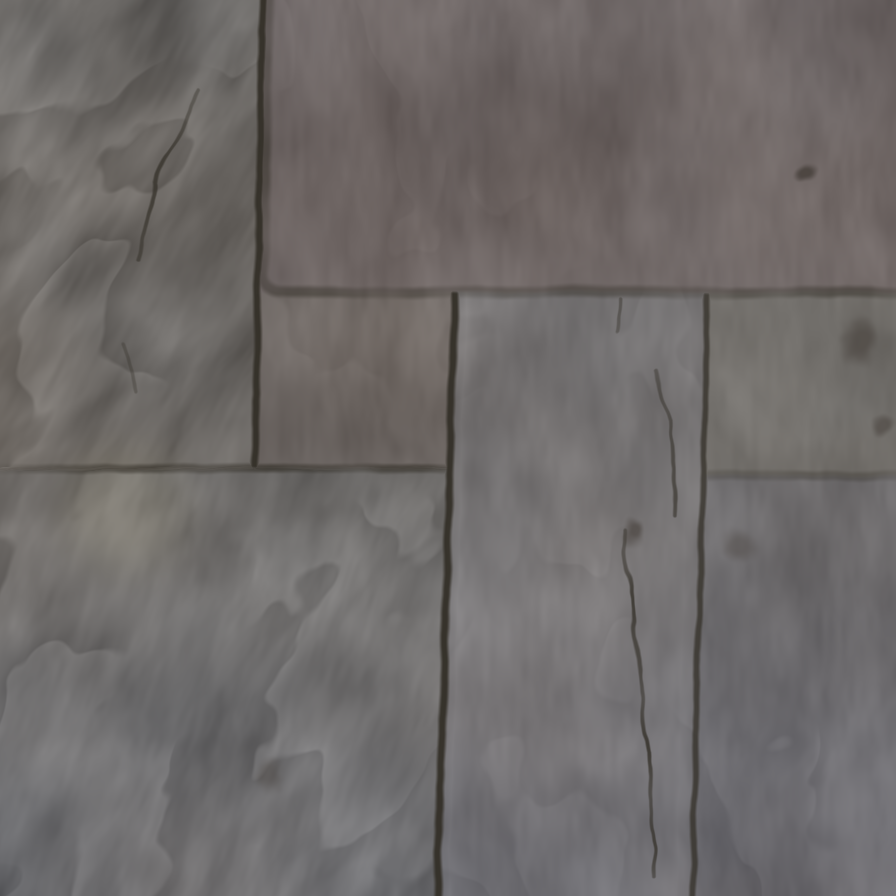
A Shadertoy shader for this texture:

```glsl
// Weathered grey-mauve stone slabs with dark narrow joints, thin cracks and brushed mottling
#define JOINT_COLOR vec3(0.20, 0.185, 0.155)
#define STAIN_COLOR vec3(0.27, 0.245, 0.225)
#define JOINT_WIDTH 0.0046
#define CRACK_WIDTH 0.0024
#define EDGE_BLUR 0.003
#define CLOUD_CONTRAST 0.15
#define STREAK_CONTRAST 0.15
#define FLAKE_CONTRAST 0.075
#define GRAIN_CONTRAST 0.022
#define LEAN 0.5

float hash(vec2 p) {
    vec3 q = fract(vec3(p.xyx) * 0.1031);
    q += dot(q, q.yzx + 33.33);
    return fract((q.x + q.y) * q.z);
}

float noise(vec2 p) {
    vec2 i = floor(p), f = fract(p);
    f = f * f * (3.0 - 2.0 * f);
    return mix(mix(hash(i), hash(i + vec2(1, 0)), f.x),
               mix(hash(i + vec2(0, 1)), hash(i + vec2(1, 1)), f.x), f.y);
}

float fbm(vec2 p) {
    float sum = 0.0, amp = 0.5;
    for (int i = 0; i < 4; i++) {
        sum += amp * noise(p);
        p = mat2(1.6, 0.8, -0.8, 1.6) * p + 17.3;
        amp *= 0.5;
    }
    return sum / 0.9375;
}

// Soft step from 0 to 1 where v passes the edge
float rise(float v, float edge) {
    return smoothstep(-EDGE_BLUR, EDGE_BLUR, v - edge);
}

float segment(vec2 p, vec2 a, vec2 b) {
    vec2 pa = p - a, ba = b - a;
    return length(pa - ba * clamp(dot(pa, ba) / dot(ba, ba), 0.0, 1.0));
}

// Dark line with a soft rim
float groove(float d, float width) {
    return 1.0 - smoothstep(width * 0.3, width * 1.4, d);
}

float crack(vec2 p, vec2 a, vec2 b) {
    return groove(segment(p, a, b), CRACK_WIDTH);
}

float blot(vec2 p, vec2 center, float radius) {
    return 1.0 - smoothstep(radius * 0.3, radius * 1.2, length(p - center));
}

void mainImage(out vec4 fragColor, in vec2 fragCoord) {
    vec2 uv = fragCoord / iResolution.xy;
    vec2 wobble = vec2(fbm(uv * 22.0), fbm(uv * 22.0 + 40.0)) - 0.5;
    vec2 p = uv + wobble * 0.006;

    // Joint positions, slightly tilted
    float leftX = 0.276 + 0.017 * p.y;
    float midX = 0.488 + 0.030 * p.y;
    float rightX = 0.773 + 0.024 * p.y;
    float topY = 0.674, leftY = 0.477, rightY = 0.469;

    // Slab tint in rgb, roughness in a
    float upperLeft = rise(leftX, p.x) * rise(p.y, leftY);
    float lowerLeft = rise(midX, p.x) * rise(leftY, p.y);
    vec4 slab = mix(vec4(0.417, 0.408, 0.400, 1.0), vec4(0.428, 0.402, 0.388, 0.6), rise(p.y, leftY));
    slab = mix(slab, vec4(0.440, 0.430, 0.432, 0.6), rise(p.x, midX));
    vec4 rightSlab = mix(vec4(0.424, 0.416, 0.422, 0.7), vec4(0.435, 0.423, 0.407, 0.5), rise(p.y, rightY));
    slab = mix(slab, rightSlab, rise(p.x, rightX));
    slab = mix(slab, vec4(0.430, 0.398, 0.393, 0.5), rise(p.y, topY));
    slab = mix(slab, vec4(0.418, 0.403, 0.388, 1.0), upperLeft);
    vec3 color = slab.rgb;
    float rough = slab.a;

    // Clouds, brushed streaks and fine grain
    vec2 q = uv;
    q.x -= LEAN * uv.y * (upperLeft + 0.6 * lowerLeft);
    vec2 warp = vec2(fbm(q * 9.0 + 5.0), fbm(q * 9.0 + 60.0)) - 0.5;
    vec2 bent = q + warp * 0.05;
    float tone = CLOUD_CONTRAST * (fbm(bent * 6.0) - 0.5);
    tone += STREAK_CONTRAST * rough * (fbm(bent * vec2(30.0, 13.0)) - 0.5);
    tone += GRAIN_CONTRAST * (noise(q * vec2(140.0, 36.0)) - 0.5);

    // Flaked layers: crisp on one side, fading on the other
    float layer = fract(4.0 * fbm(bent * vec2(8.0, 6.0) + 9.0));
    float flake = smoothstep(0.0, 0.10, layer) * (1.0 - layer);
    float flakeMask = smoothstep(0.45, 0.65, noise(q * 8.0 + 31.0));
    tone += FLAKE_CONTRAST * rough * rough * flakeMask * (flake - 0.3);
    color += tone;

    // Warm and cool drift
    color += vec3(0.016, 0.0, -0.016) * (fbm(uv * 5.0 + 80.0) - 0.5);
    color += vec3(-0.008, -0.003, 0.012) * (1.0 - smoothstep(0.0, 0.5, uv.y));
    color += vec3(0.035, 0.032, 0.012) * blot(p, vec2(0.14, 0.43), 0.09);

    // Pale worn lips beside the upright joints
    float below = rise(topY, p.y);
    float lip = exp(-abs(p.x - midX - 0.013) * 110.0) * below;
    lip += exp(-abs(p.x - rightX + 0.018) * 70.0) * below * (1.0 - 0.7 * uv.y);
    color += 0.04 * lip;

    // Joints: dark uprights, fainter level ones, one rounded corner
    float upright = groove(abs(p.x - leftX), JOINT_WIDTH) * rise(p.y, leftY);
    upright = max(upright, groove(abs(p.x - midX), JOINT_WIDTH * 1.05) * below);
    upright = max(upright, 0.8 * groove(abs(p.x - rightX), JOINT_WIDTH * 0.85) * below);
    vec2 corner = vec2(leftX + 0.028, topY + 0.022) - p;
    float rim = length(max(corner, 0.0)) + min(max(corner.x, corner.y), 0.0) - 0.022;
    float level = 0.38 * groove(abs(rim), JOINT_WIDTH * 1.5) * rise(p.x, leftX);
    level = max(level, 0.5 * groove(abs(p.y - leftY), JOINT_WIDTH * 1.2) * rise(midX, p.x) * smoothstep(-0.1, 0.2, p.x));
    level = max(level, 0.3 * groove(abs(p.y - rightY), JOINT_WIDTH * 1.3) * rise(p.x, rightX));
    level *= 0.6 + 0.8 * noise(uv * 30.0);

    // Cracks
    vec2 c = uv + wobble * 0.014;
    float cracks = crack(c, vec2(0.224, 0.896), vec2(0.172, 0.795));
    cracks = max(cracks, crack(c, vec2(0.172, 0.795), vec2(0.154, 0.71)));
    cracks = max(cracks, crack(c, vec2(0.729, 0.586), vec2(0.746, 0.53)));
    cracks = max(cracks, crack(c, vec2(0.746, 0.53), vec2(0.753, 0.425)));
    cracks = max(cracks, crack(c, vec2(0.695, 0.41), vec2(0.709, 0.27)));
    cracks = max(cracks, crack(c, vec2(0.709, 0.27), vec2(0.727, 0.16)));
    cracks = max(cracks, crack(c, vec2(0.727, 0.16), vec2(0.728, 0.02)));
    cracks = max(cracks, 0.6 * crack(c, vec2(0.691, 0.665), vec2(0.687, 0.63)));
    cracks = max(cracks, 0.5 * crack(c, vec2(0.140, 0.615), vec2(0.153, 0.565)));
    cracks *= 0.35 + 0.5 * noise(uv * 18.0);

    // Stains
    vec2 s = uv + wobble * 0.035;
    float stain = 0.8 * blot(s, vec2(0.895, 0.806), 0.013);
    stain = max(stain, 0.55 * blot(s, vec2(0.958, 0.623), 0.024));
    stain = max(stain, 0.5 * blot(s, vec2(0.988, 0.525), 0.015));
    stain = max(stain, 0.6 * blot(s, vec2(0.704, 0.411), 0.015));
    stain = max(stain, 0.35 * blot(s, vec2(0.825, 0.39), 0.022));
    stain = max(stain, 0.35 * blot(s, vec2(0.302, 0.13), 0.018));

    color = mix(color, STAIN_COLOR, stain);
    color = mix(color, JOINT_COLOR, max(max(upright * 0.95, level), cracks));
    fragColor = vec4(clamp(color, 0.0, 1.0), 1.0);
}
```
